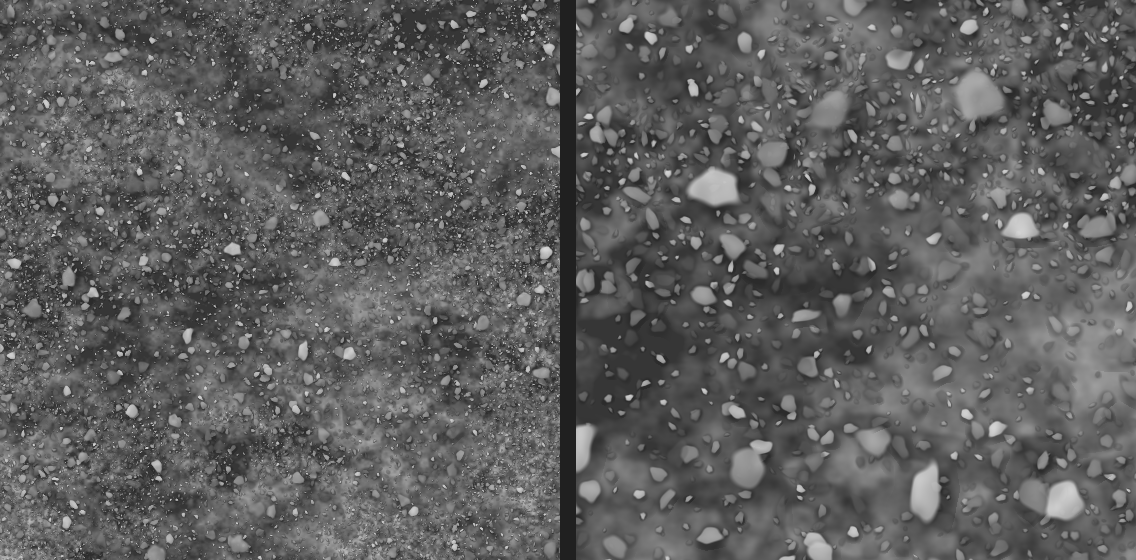
Left, the full canvas; right, a detail of the centre.
A Shadertoy shader for this texture:

```glsl
// Draws grey gravelly soil: mottled earth, patches of fine grit and scattered soft-edged pebbles.

const float SOIL_TONE = 0.358;      // mean tone of the bare earth
const float SOIL_CONTRAST = 0.74;   // strength of the broad dark and light areas
const float MOTTLE = 0.12;          // strength of the fine earth texture
const float GRIT_CONTRAST = 0.30;   // strength of the dense grit between grains
const float CRUMB_CONTRAST = 0.13;  // strength of half-buried lumps
const float STONE_DARK = 0.40;
const float STONE_LIGHT = 0.71;
const float GLINT = 0.10;           // extra tone of the few palest stones
const float OCCLUSION = 0.28;       // darkening of the earth around a stone
const float BLUR = 0.0007;          // edge softness in units of the canvas
const float WARP = 0.0050;          // raggedness of the stone outlines
const vec2 LIGHT_DIR = vec2(-0.45, 0.89);
const float TAU = 6.2831853;

float hash(vec2 p) {
    vec3 q = fract(p.xyx * 0.1031);
    q += dot(q, q.yzx + 33.33);
    return fract((q.x + q.y) * q.z);
}

float noise(vec2 p) {
    vec2 i = floor(p), f = fract(p);
    f = f * f * (3.0 - 2.0 * f);
    return mix(mix(hash(i), hash(i + vec2(1, 0)), f.x),
               mix(hash(i + vec2(0, 1)), hash(i + vec2(1, 1)), f.x), f.y);
}

float fbm(vec2 p) {
    float sum = 0.0, weight = 0.5;
    for (int k = 0; k < 5; k++) {
        sum += weight * noise(p);
        p = mat2(0.8, -0.6, 0.6, 0.8) * p * 2.03 + 17.3;
        weight *= 0.55;
    }
    return sum / 1.05;
}

// Ragged patches, 0 to 1, that gather stones into groups
float patches(vec2 p, float seed) {
    float n = noise(p * vec2(4.2, 5.2) + seed) + 0.5 * (noise(p * 19.0 + seed) - 0.5);
    return smoothstep(0.42, 0.58, n);
}

// Distance of q from a lumpy, rotated, stretched stone; 1 at its rim
float stoneShape(vec2 q, float radius, vec2 id) {
    float turn = TAU * hash(id + 3.7);
    float c = cos(turn), s = sin(turn);
    q = mat2(c, s, -s, c) * q;
    q.y *= mix(1.0, 1.75, hash(id + 8.1));
    float a = atan(q.y, q.x + 1e-5);
    float lump = 1.0 + 0.09 * sin(3.0 * a + turn * 5.0) + 0.05 * sin(5.0 * a + turn * 9.0);
    return length(q) * lump / radius;
}

// Lays one size of stone over the tone; sparse and dense are the odds per cell
void scatter(inout float tone, vec2 p, float cells, float sparse, float dense,
             float opacity, float seed) {
    vec2 home = floor(p * cells);
    float edge = cells * max(BLUR, 0.6 / iResolution.y);
    for (int j = -1; j <= 1; j++)
    for (int i = -1; i <= 1; i++) {
        vec2 cell = home + vec2(i, j);
        vec2 id = cell + seed;
        float odds = mix(sparse, dense, patches(cell / cells, seed));
        if (hash(id) > odds) continue;

        vec2 centre = cell + vec2(hash(id + 11.3), hash(id + 27.9));
        float size = hash(id + 41.1);
        float radius = mix(0.22, 0.46, size * size);
        vec2 q = p * cells - centre;
        float d = stoneShape(q, radius, id);
        if (d > 2.2) continue;

        float pale = hash(id + 53.7);
        float stone = mix(STONE_DARK, STONE_LIGHT, pow(pale, 1.5));
        stone += GLINT * step(0.92, pale);
        stone *= 1.0 - 0.10 * d * d + 0.08 * dot(q / radius, LIGHT_DIR);
        stone += 0.16 * (noise(p * 110.0 + seed) - 0.5);

        float soft = clamp(edge / radius, 0.16, 0.6) + 0.25 * hash(id + 67.0) * (1.0 - pale);
        float cover = 1.0 - smoothstep(1.0 - soft, 1.0 + soft, d);
        float solid = opacity * mix(0.5, 1.0, smoothstep(0.1, 0.7, pale));
        vec2 shadeOffset = LIGHT_DIR * radius * 0.3;
        float shade = 1.0 - smoothstep(0.7, 1.7, length(q + shadeOffset) / radius);
        tone *= 1.0 - OCCLUSION * shade * solid;
        tone = mix(tone, stone, cover * solid);
    }
}

// Bare earth: broad drifts, clods, half-buried lumps, fine mottling and gritty patches
float soil(vec2 p) {
    float drift = fbm(p * vec2(4.5, 6.5) + 5.0) - 0.5;
    float clods = fbm(p * vec2(22.0, 28.0) + 40.0) - 0.5;
    float crumbs = smoothstep(0.35, 0.7, noise(p * vec2(58.0, 70.0) + 12.0)) - 0.45;
    float grain = noise(p * 95.0) + 0.7 * noise(p * 190.0 + 9.0) - 0.85;
    float grit = patches(p, 71.0) * (noise(p * 170.0 + 31.0) - 0.45);
    float lumpy = patches(p, 215.0);
    return SOIL_TONE + SOIL_CONTRAST * (drift * 0.75 + clods * 0.5)
         + MOTTLE * grain + GRIT_CONTRAST * grit
         + CRUMB_CONTRAST * crumbs * mix(0.35, 1.0, lumpy);
}

void mainImage(out vec4 fragColor, in vec2 fragCoord) {
    vec2 p = fragCoord / iResolution.y;
    float tone = max(soil(p), 0.21);

    // Ragged outlines come from bending the plane
    vec2 bend = vec2(noise(p * 85.0 + 3.0), noise(p * 85.0 + 57.0)) - 0.5;
    p += WARP * bend;

    // Fine grit first, then ever larger stones
    scatter(tone, p, 180.0, 0.12, 0.88, 0.90, 71.0);
    scatter(tone, p, 118.0, 0.18, 0.55, 0.95, 133.0);
    scatter(tone, p, 68.0, 0.15, 0.50, 0.92, 215.0);
    scatter(tone, p, 42.0, 0.10, 0.42, 0.92, 307.0);
    scatter(tone, p, 27.0, 0.04, 0.26, 0.92, 419.0);

    fragColor = vec4(vec3(clamp(tone, 0.17, 0.86)), 1.0);
}
```
